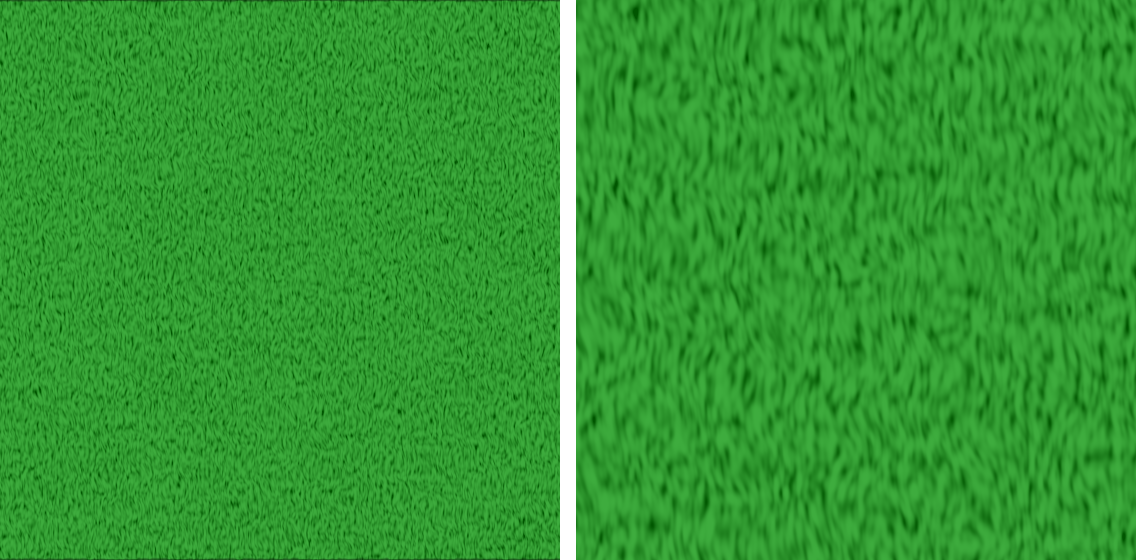
Left: the whole. Right: its middle third, enlarged.
Write a WebGL 2 fragment shader that draws this texture.

```glsl
#version 300 es
precision highp float;
// Dense mown turf: fine upright blades in mixed greens with faint rows.

#define BLADE_CELLS vec2(225.0, 78.0)  // blades across and up the canvas
#define LAYERS 3                       // overlapping blade layers
#define LAYER_SCALE 1.33               // size ratio between layers
#define LEAN 0.09                      // sideways tilt of the blades
#define CONTRAST 0.053                 // spread of the green tone
#define SHADOW_SKEW 0.010              // extra depth in the gaps
#define ROW_STRENGTH 0.35              // faint horizontal banding
#define PATCH_STRENGTH 0.30            // broad uneven growth
#define EDGE_WIDTH 0.004               // dark fringe at top and bottom
#define BASE_GREEN vec3(0.192, 0.606, 0.192)

uniform vec2 u_resolution;
out vec4 fragColor;

// Integer hash of a lattice point, returned as 0..1
float hash(ivec2 cell, int seed) {
    uint h = uint(cell.x) * 374761393u + uint(cell.y) * 668265263u + uint(seed) * 97531u;
    h = (h ^ (h >> 15u)) * 2246822519u;
    h = (h ^ (h >> 13u)) * 3266489917u;
    h ^= h >> 16u;
    return float(h >> 8u) / 16777216.0;
}

float cornerSlope(ivec2 cell, vec2 offset, int seed) {
    float angle = 6.28319 * hash(cell, seed);
    return dot(vec2(cos(angle), sin(angle)), offset);
}

// Gradient noise with a standard deviation of about 0.22
float gradientNoise(vec2 p, int seed) {
    ivec2 cell = ivec2(floor(p));
    vec2 f = fract(p);
    vec2 blend = f * f * f * (f * (f * 6.0 - 15.0) + 10.0);
    float low = mix(cornerSlope(cell, f, seed),
                    cornerSlope(cell + ivec2(1, 0), f - vec2(1.0, 0.0), seed), blend.x);
    float high = mix(cornerSlope(cell + ivec2(0, 1), f - vec2(0.0, 1.0), seed),
                     cornerSlope(cell + ivec2(1, 1), f - vec2(1.0, 1.0), seed), blend.x);
    return mix(low, high, blend.y);
}

// Stretched noise layers leaning different ways, scaled to unit deviation
float bladeTone(vec2 uv) {
    float sum = 0.0;
    float power = 0.0;
    float weight = 1.0;
    vec2 warp = vec2(gradientNoise(uv * 23.0, 11), gradientNoise(uv * 23.0, 12)) * 0.008;
    for (int i = 0; i < LAYERS; i++) {
        float layer = float(i) - 1.0;
        vec2 p = uv + warp;
        p.x += LEAN * layer * p.y;
        p.y += 0.05 * layer * p.x;
        sum += weight * gradientNoise(p * BLADE_CELLS * pow(LAYER_SCALE, layer), i);
        power += weight * weight;
        weight *= 0.95;
    }
    return sum / (0.22 * sqrt(power));
}

void main() {
    vec2 uv = gl_FragCoord.xy / u_resolution;

    // Blades, rows and patches
    float tone = bladeTone(uv);
    tone += ROW_STRENGTH * gradientNoise(uv * vec2(4.0, 45.0), 21);
    tone += PATCH_STRENGTH * gradientNoise(uv * 9.0, 22);

    // Skewed response: capped highlights, deeper shadows
    tone = clamp(tone, -3.2, 2.4);
    float lift = CONTRAST * tone - SHADOW_SKEW * tone * tone;
    vec3 color = BASE_GREEN + lift * vec3(0.72, 1.0, 0.72);

    // Frayed dark fringe along the upper and lower border
    float border = min(uv.y, 1.0 - uv.y);
    float fray = EDGE_WIDTH * (1.0 + gradientNoise(vec2(uv.x * 120.0, 0.5), 31));
    color *= mix(0.55, 1.0, smoothstep(0.0, fray, border));

    fragColor = vec4(clamp(color, 0.0, 1.0), 1.0);
}
```
